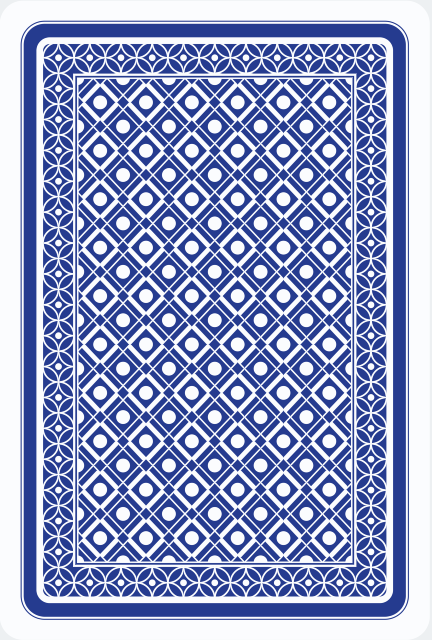
This pattern is drawn by a Shadertoy shader. Its source:

```glsl
// Blue and white playing card back: nested rounded frames, a border of
// interlaced circles, and a field of dots in a woven diamond lattice.
// Each layer is a distance function, painted from the outside inwards.

const float CANVAS_UNITS = 768.0;              // design units per canvas height
const vec2 CENTER_SHIFT = vec2(-1.5, -0.3);
const float SOFTNESS = 1.25;                   // edge blur in pixels

const vec3 BACKDROP = vec3(0.93, 0.94, 0.95);
const vec3 PAPER = vec3(0.985, 0.99, 0.995);
const vec3 INK = vec3(0.145, 0.23, 0.56);

const vec2 CARD_HALF = vec2(258.0, 383.5);
const vec2 OUTLINE_HALF = vec2(233.0, 359.5);
const vec2 BAND_HALF = vec2(229.3, 355.8);
const vec2 FRAME_HALF = vec2(214.0, 339.5);
const vec2 BORDER_HALF = vec2(206.0, 331.5);
const vec2 FIELD_HALF = vec2(163.5, 289.5);

const vec2 BORDER_CELL = vec2(37.5, 37.06);
const float RING_RADIUS = 18.6;
const float RING_STROKE = 1.0;
const float BORDER_DOT = 4.0;

const vec2 LATTICE_STEP = vec2(27.5, 29.05);   // from one dot to its neighbour
const float HALF_TILE = 20.0;
const float LINE_INSET = 6.0;
const float LINE_STROKE = 0.9;
const float BAR_INSET = 4.05;
const float BAR_STROKE = 2.85;
const float FIELD_DOT = 8.3;

float roundedBox(vec2 p, vec2 halfSize, float radius) {
    vec2 q = abs(p) - halfSize + radius;
    return length(max(q, 0.0)) + min(max(q.x, q.y), 0.0) - radius;
}

float coverage(float d, float pixel) {
    return smoothstep(0.5, -0.5, d / (pixel * SOFTNESS));
}

// Circles on the dots and on the cell corners overlap into leaf shapes
float borderPattern(vec2 p) {
    vec2 cell = p / BORDER_CELL + vec2(0.5, 0.0);
    vec2 local = abs(fract(cell) - 0.5) * BORDER_CELL;
    float centerRing = abs(length(local) - RING_RADIUS);
    float cornerRing = abs(length(local - 0.5 * BORDER_CELL) - RING_RADIUS);
    float rings = min(centerRing, cornerRing) - RING_STROKE;
    return min(rings, length(local) - BORDER_DOT);
}

// Thin crossing lines everywhere, with thick bars round every other dot
float fieldPattern(vec2 p) {
    vec2 s = 0.5 * p / LATTICE_STEP;
    vec2 lattice = vec2(s.x + s.y, s.y - s.x);
    vec2 id = floor(lattice + 0.5);
    vec2 offset = lattice - id;
    vec2 local = abs(offset) * 2.0 * HALF_TILE;

    vec2 lines = abs(HALF_TILE - local - LINE_INSET) - LINE_STROKE;
    float d = min(lines.x, lines.y);

    if (mod(id.x + id.y, 2.0) > 0.5) {
        float across = max(local.x, local.y);
        float along = min(local.x, local.y);
        float bar = abs(HALF_TILE - across - BAR_INSET) - BAR_STROKE;
        float barEnd = along - (HALF_TILE - LINE_INSET + LINE_STROKE);
        d = min(d, max(bar, barEnd));
    }

    vec2 fromDot = vec2(offset.x - offset.y, offset.x + offset.y) * LATTICE_STEP;
    return min(d, length(fromDot) - FIELD_DOT);
}

void mainImage(out vec4 fragColor, in vec2 fragCoord) {
    float pixel = CANVAS_UNITS / iResolution.y;
    vec2 p = (fragCoord - 0.5 * iResolution.xy) * pixel - CENTER_SHIFT;

    // Card, fine outline and broad band
    vec3 color = mix(BACKDROP, PAPER, coverage(roundedBox(p, CARD_HALF, 28.0), pixel));
    color = mix(color, INK, coverage(roundedBox(p, OUTLINE_HALF, 29.0), pixel));
    color = mix(color, PAPER, coverage(roundedBox(p, OUTLINE_HALF - 1.3, 27.7), pixel));
    color = mix(color, INK, coverage(roundedBox(p, BAND_HALF, 25.5), pixel));

    // White frame holding the circle border
    color = mix(color, PAPER, coverage(roundedBox(p, FRAME_HALF, 16.0), pixel));
    vec3 border = mix(INK, PAPER, coverage(borderPattern(p), pixel));
    color = mix(color, border, coverage(roundedBox(p, BORDER_HALF, 8.0), pixel));

    // Double rule round the field
    color = mix(color, PAPER, coverage(roundedBox(p, FIELD_HALF + 6.5, 0.0), pixel));
    color = mix(color, INK, coverage(roundedBox(p, FIELD_HALF + 3.8, 0.0), pixel));
    color = mix(color, PAPER, coverage(roundedBox(p, FIELD_HALF + 1.8, 0.0), pixel));

    // Woven dot field
    vec3 field = mix(INK, PAPER, coverage(fieldPattern(p), pixel));
    color = mix(color, field, coverage(roundedBox(p, FIELD_HALF, 0.0), pixel));

    fragColor = vec4(color, 1.0);
}
```
